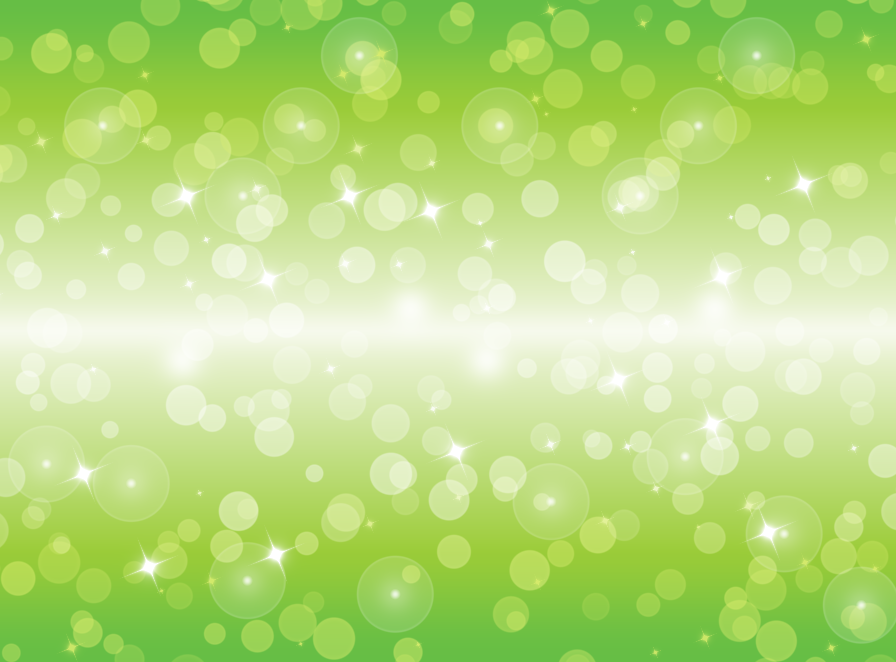
Give the GLSL for this background, as a WebGL 1 fragment shader.

```glsl
precision highp float;
// Green and white festive backdrop: a mirrored vertical gradient with a bright
// central streak, hashed grids of translucent discs and tiny glints, and larger
// orbs and stars strung along waves. Lengths are fractions of canvas height.

uniform vec2 u_resolution;

const vec3 PALE = vec3(0.945, 0.965, 0.885);
const vec3 LIME = vec3(0.61, 0.80, 0.22);
const vec3 GREEN = vec3(0.40, 0.745, 0.27);
const vec3 LEMON = vec3(0.86, 0.93, 0.43);
const vec3 WHITE = vec3(1.0);
const float LIME_AT = 0.67;        // distance from the middle, 1 at the edges
const float DISC_CELL = 0.088;
const float DISC_DENSITY = 0.66;
const float DISC_MIN = 0.013;
const float DISC_MAX = 0.032;
const float GLINT_CELL = 0.105;
const float GLINT_DENSITY = 0.48;
const float ORB_RADIUS = 0.058;
const float STAR_SIZE = 0.050;
const float STAR_TILT = 0.38;
const float HALF_PI = 1.5707963;

float hash(vec2 p) {
  return fract(sin(dot(p, vec2(127.1, 311.7))) * 43758.5453);
}

float fromMiddle(float y) { return abs(y - 0.5) * 2.0; }

// Scattered lights turn from white to lemon toward the outer bands.
vec3 lightTint(float y) {
  return mix(WHITE, LEMON, smoothstep(0.35, 0.72, fromMiddle(y)));
}

float discMask(float dist, float radius) {
  float soft = 1.0 / u_resolution.y;
  return 1.0 - smoothstep(radius - soft, radius + soft, dist);
}

vec3 backdrop(float y) {
  float d = fromMiddle(y);
  vec3 col = mix(PALE, LIME, clamp(d / LIME_AT, 0.0, 1.0));
  col = mix(col, GREEN, smoothstep(LIME_AT - 0.04, 1.0, d));
  return mix(col, WHITE, 0.35 * exp(-d * d / 0.003));
}

vec3 addDiscs(vec3 col, vec2 p, float seed) {
  vec2 cell = floor(p / DISC_CELL);
  for (int j = -1; j <= 1; j++) {
    for (int i = -1; i <= 1; i++) {
      vec2 id = cell + vec2(float(i), float(j));
      vec2 key = id + seed;
      vec2 center = (id + vec2(hash(key), hash(key + 17.3))) * DISC_CELL;
      float radius = mix(DISC_MIN, DISC_MAX, hash(key + 41.9));
      float dist = length(p - center);
      float rim = smoothstep(0.75, 1.0, dist / radius);
      float alpha = mix(0.16, 0.48, hash(key + 63.1)) + 0.06 * rim;
      alpha *= step(hash(key + 87.7), DISC_DENSITY);
      col = mix(col, lightTint(center.y), alpha * discMask(dist, radius));
    }
  }
  return col;
}

// Hot core with four thin tapering rays on a tilted cross.
float star(vec2 q, float size) {
  float c = cos(STAR_TILT);
  float s = sin(STAR_TILT);
  q = abs(vec2(c * q.x + s * q.y, c * q.y - s * q.x)) / size;
  vec2 taper = max(1.0 - q, 0.0);
  vec2 rays = taper * exp(-q.yx / (0.035 * taper + 0.004));
  float r2 = dot(q, q);
  return min(rays.x + rays.y + exp(-r2 / 0.035) + 0.35 * exp(-r2 / 0.16), 1.0);
}

vec3 addGlints(vec3 col, vec2 p) {
  vec2 cell = floor(p / GLINT_CELL);
  for (int j = -1; j <= 1; j++) {
    for (int i = -1; i <= 1; i++) {
      vec2 id = cell + vec2(float(i), float(j));
      vec2 center = (id + vec2(hash(id + 5.2), hash(id + 29.4))) * GLINT_CELL;
      float size = mix(0.008, 0.027, hash(id + 71.6));
      float on = step(hash(id + 93.8), GLINT_DENSITY);
      col = mix(col, lightTint(center.y), 0.85 * on * star(p - center, size));
    }
  }
  return col;
}

vec3 addOrb(vec3 col, vec2 q) {
  float r = length(q) / ORB_RADIUS;
  float veil = 0.13 + 0.12 * smoothstep(0.92, 1.0, r) + 0.22 * exp(-r * r * 5.0);
  float core = 0.85 * exp(-r * r * 45.0);
  return mix(col, WHITE, max(veil * discMask(length(q), ORB_RADIUS), core));
}

void main() {
  vec2 p = gl_FragCoord.xy / u_resolution.y;
  vec3 col = backdrop(p.y);

  // Soft glows alternate above and below the central streak.
  for (int i = 0; i < 4; i++) {
    float n = float(i);
    vec2 center = vec2(0.276 + 0.268 * n + 0.088 * sin(2.094 * n),
                       0.495 - 0.039 * cos(2.0 * HALF_PI * n));
    vec2 q = p - center;
    col = mix(col, WHITE, 0.8 * exp(-dot(q, q) / 0.0009));
  }

  col = addDiscs(col, p, 3.0);
  col = addDiscs(col, p + 0.5 * DISC_CELL, 57.0);

  // One wave of orbs in the upper half, one in the lower.
  for (int i = 0; i < 8; i++) {
    float n = float(i);
    float high = cos((n - 1.0) * HALF_PI);
    col = addOrb(col, p - vec2(0.155 + 0.15 * n + 0.062 * high, 0.81 - 0.106 * high));
    float lowX = 0.085 + 0.176 * n + 0.07 * cos((n - 5.0) * 0.9);
    col = addOrb(col, p - vec2(lowX, 0.199 - 0.114 * cos((n - 2.6) * 1.4)));
  }

  col = addGlints(col, p);

  // Bright stars: a row with a gap above, a long wave below.
  for (int i = 0; i < 7; i++) {
    float n = float(i);
    vec2 upper = vec2(0.282 + 0.123 * n + 0.317 * step(3.5, n),
                      0.657 - 0.079 * cos((n - 1.0) * 2.2));
    float wave = cos((n - 1.4) * 1.15);
    vec2 lower = vec2(0.123 + 0.181 * n - 0.088 * wave, 0.278 - 0.15 * wave);
    col = mix(col, WHITE, star(p - upper, STAR_SIZE) * step(n, 5.5));
    col = mix(col, WHITE, star(p - lower, STAR_SIZE));
  }

  gl_FragColor = vec4(col, 1.0);
}
```
